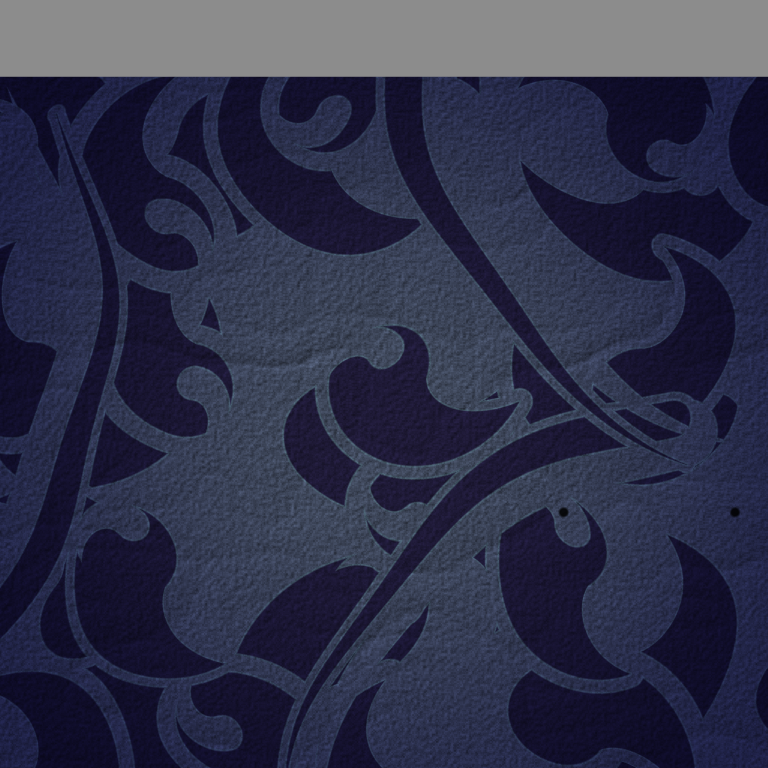
This pattern is drawn by a three.js fragment shader. Its source:

```glsl
// Damask of curled leaves in dusky blue on crumpled paper, under a plain grey strip.
// Tapered arcs ("commas") are scattered on jittered grids; each carves a light
// margin, a dark leaf and a light hook. Emboss, grain and a vignette finish it.

#define LARGE_CELL 0.34
#define SMALL_CELL 0.27
#define MARGIN 0.020
#define HOOK_SHARE 0.7
#define EDGE 0.0014
#define STRIP_BOTTOM 0.9
#define GRAIN 0.30
#define CREASE 0.30

varying vec2 vUv;

float hash(vec2 p) {
  return fract(sin(dot(p, vec2(127.1, 311.7))) * 43758.5);
}

float noise(vec2 p) {
  vec2 i = floor(p), f = fract(p);
  f = f * f * (3.0 - 2.0 * f);
  return mix(mix(hash(i), hash(i + vec2(1.0, 0.0)), f.x),
             mix(hash(i + vec2(0.0, 1.0)), hash(i + 1.0), f.x), f.y);
}

vec2 rotate(vec2 p, float a) {
  float c = cos(a), s = sin(a);
  return vec2(c * p.x - s * p.y, s * p.x + c * p.y);
}

// Distance to an arc with a round head at angle 0 and a pointed tail at angle sweep
float comma(vec2 p, float radius, float width, float sweep) {
  float a = atan(p.y, p.x);
  float head = length(p - vec2(radius, 0.0)) - width;
  float tip = length(p - 1.6 * radius * vec2(cos(sweep), sin(sweep)));
  float d = min(head, tip);
  if (a > 0.0 && a < sweep) {
    float t = a / sweep;
    d = min(d, abs(length(p) - radius * (1.0 + 0.6 * t * t)) - width * (1.0 - t * t));
  }
  return d;
}

// The field is positive on light ground and negative on dark leaves
float carve(float field, float leaf, float margin) {
  return min(max(field, margin - leaf), leaf);
}

float leaves(float field, vec2 p, float cell, float seed) {
  vec2 home = floor(p / cell);
  for (int j = -1; j <= 1; j++) {
    for (int i = -1; i <= 1; i++) {
      vec2 id = home + vec2(float(i), float(j));
      vec2 key = id + seed;
      float turn = hash(key + 3.7), flip = hash(key + 8.3);
      vec2 jitter = vec2(hash(key), hash(key + 5.1)) - 0.5;
      vec2 q = rotate(p / cell - id - 0.5 - 0.4 * jitter, 6.283 * turn);
      if (flip > 0.5) q.y = -q.y;
      float leaf = comma(q, 0.29, 0.21 + 0.05 * turn, 2.5) * cell;
      field = carve(field, leaf, MARGIN * (0.6 + flip));
      if (hash(key + 6.9) < HOOK_SHARE) {
        vec2 h = rotate(q - vec2(0.36, -0.05), 2.0 + 2.0 * flip);
        field = max(field, -comma(h, 0.12, 0.085, 2.9) * cell);
      }
    }
  }
  return field;
}

// Long sweeping stem with a light ribbon that swells along one side
float stem(float field, vec2 p, vec2 center, float start, float radius) {
  vec2 q = rotate(p - center, -start);
  float ribbon = comma(q + vec2(0.022, 0.012), radius, 0.045, 1.7);
  float core = comma(q, radius, 0.024, 1.6);
  return min(max(field, -min(ribbon, core - 0.012)), core);
}

float crease(vec2 p) {
  p += 0.05 * vec2(noise(p * 11.0), noise(p * 11.0 + 40.0));
  float broad = 1.0 - abs(2.0 * noise(p * vec2(5.0, 8.0)) - 1.0);
  float fine = 1.0 - abs(2.0 * noise(p * vec2(13.0, 19.0) + 9.0) - 1.0);
  return pow(broad, 5.0) + 0.5 * pow(fine, 3.0);
}

void main() {
  vec2 p = vUv;

  // Leaf pattern, gently bent
  vec2 bent = p + 0.010 * sin(p.yx * vec2(17.0, 14.0) + vec2(0.5, 2.0));
  float field = leaves(0.1, bent, LARGE_CELL, 11.0);
  field = leaves(field, bent + 0.13, SMALL_CELL, 47.0);
  field = stem(field, bent, vec2(-0.30, 0.42), -0.75, 0.36);
  field = stem(field, bent, vec2(0.95, 0.10), 1.75, 0.37);
  field = stem(field, bent, vec2(0.88, 0.98), 3.15, 0.36);

  // Colours fade from the lit middle to the dim rim
  float glow = 1.0 - smoothstep(0.08, 0.66, length(p - vec2(0.5, 0.44)));
  vec3 leafColor = mix(vec3(0.050, 0.043, 0.150), vec3(0.118, 0.100, 0.212), glow);
  vec3 groundColor = mix(vec3(0.115, 0.125, 0.265), vec3(0.245, 0.280, 0.355), glow);
  vec3 color = mix(leafColor, groundColor, smoothstep(-EDGE, EDGE, field));
  float outline = 1.0 - smoothstep(0.0, 1.6 * EDGE, abs(field - EDGE));
  color += outline * mix(0.4, 1.0, glow) * vec3(0.025, 0.070, 0.055);

  // Paper relief lit from the upper left
  float folds = crease(p) - crease(p + vec2(0.004, -0.006));
  float weave = noise(p * 250.0) - noise(p * 250.0 + vec2(0.7, -0.7));
  float speck = hash(floor(p * 512.0)) - 0.5;
  color *= 1.0 + CREASE * clamp(folds, -1.0, 1.0) + GRAIN * (weave + 0.7 * speck);

  // Two small dark holes
  for (int i = 0; i < 2; i++) {
    float hole = length(p - vec2(0.734 + 0.223 * float(i), 0.333));
    color *= mix(0.12, 1.0, smoothstep(0.004, 0.008, hole));
  }

  // Plain strip along the top
  color = mix(color, vec3(0.55), smoothstep(-0.001, 0.001, p.y - STRIP_BOTTOM));
  gl_FragColor = vec4(color, 1.0);
}
```
